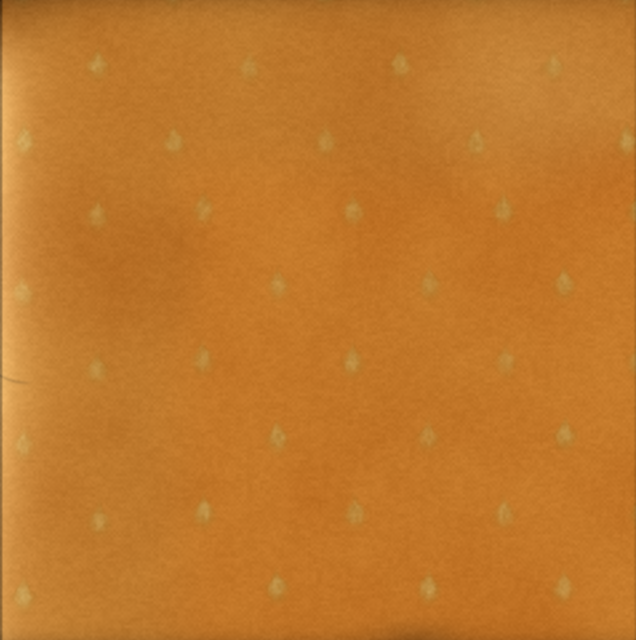
A Shadertoy shader for this pattern:

```glsl
float hash(vec2 p) {
    vec3 q = fract(p.xyx * 0.1031);
    q += dot(q, q.yzx + 33.33);
    return fract((q.x + q.y) * q.z);
}

float noise(vec2 p) {
    vec2 i = floor(p), f = fract(p);
    f = f * f * (3.0 - 2.0 * f);
    return mix(mix(hash(i), hash(i + vec2(1, 0)), f.x),
               mix(hash(i + vec2(0, 1)), hash(i + vec2(1, 1)), f.x), f.y);
}

float fbm(vec2 p) {
    float sum = 0.0, amp = 0.5;
    for (int i = 0; i < 4; i++) {
        sum += amp * noise(p);
        p = p * 2.03 + 17.1;
        amp *= 0.5;
    }
    return sum;
}

// Signed distance to an upright drop with its tip at the top
float dropDistance(vec2 q) {
    q.x /= mix(1.0, 0.35, smoothstep(-0.004, 0.026, q.y));
    return length(q * vec2(1.0, 0.7)) - 0.0145;
}

float glow(float x, float width) {
    return exp(-x * x / (width * width));
}

void mainImage(out vec4 fragColor, in vec2 fragCoord) {
    // Height is one unit; y runs downwards from the top edge
    vec2 p = fragCoord / iResolution.y;
    p.y = 1.0 - p.y;
    float right = iResolution.x / iResolution.y;

    // Ground cloth: warmer lower panel with cloudy blotches
    float clouds = fbm(p * 5.0 + 3.0);
    vec2 wander = p + 0.12 * (clouds - 0.47);
    float warm = smoothstep(0.22, 0.36, wander.x) * smoothstep(0.2, 0.34, wander.y);
    vec3 col = mix(vec3(0.735, 0.46, 0.165), vec3(0.758, 0.455, 0.15), warm);
    col += (clouds - 0.47) * vec3(0.08, 0.12, 0.09);
    col += vec3(0.03, 0.045, 0.05) * glow(length((p - vec2(0.84, 0.14)) * vec2(0.7, 1.0)), 0.12);
    col += vec3(0.01, 0.025, 0.02) * glow(length(p - vec2(0.66, 0.56)), 0.17);
    col -= vec3(0.02, 0.035, 0.025) * glow(length(p - vec2(0.97, 0.27)), 0.09);

    // The lattice slips sideways and up across two joins
    vec2 s = p;
    if (p.x > 0.234 && p.y > 0.267) {
        s += vec2(0.073, 0.0117);
        if (p.x > 0.836) s.x += 0.026;
    }

    // Staggered rows of small woven drops
    float row = floor((s.y - 0.1016) / 0.1181 + 0.5);
    float x = s.x - 0.1536 + 0.118 * mod(row, 2.0);
    float column = floor(x / 0.2362 + 0.5);
    vec2 cell = vec2(column, row) + 20.0;
    vec2 q = vec2(x - column * 0.2362, 0.1016 + row * 0.1181 - s.y);
    q += 0.005 * (vec2(hash(cell), hash(cell + 7.0)) - 0.5);
    q += 0.004 * (vec2(noise(p * 140.0), noise(p * 140.0 + 50.0)) - 0.5);
    float d = dropDistance(q);
    float strength = mix(0.55, 0.95, hash(cell + 31.0));
    float fringe = 1.0 - smoothstep(-0.003, 0.011, d);
    float body = 1.0 - smoothstep(-0.010, 0.003, d);
    vec3 thread = mix(vec3(0.72, 0.52, 0.22), vec3(0.78, 0.61, 0.32), noise(p * vec2(170.0, 120.0)));
    col = mix(col, vec3(0.69, 0.48, 0.17), 0.5 * fringe * strength);
    col = mix(col, thread, body * strength);

    // Sheen where the cloth turns at the left
    float sheen = exp(-p.x / 0.038) * smoothstep(0.0, 0.14, p.y);
    sheen *= 1.0 - 0.45 * smoothstep(0.55, 0.95, p.y);
    col += sheen * vec3(0.20, 0.25, 0.25);

    // Shaded edges, a dim spot at the foot and a short crease
    float shade = 0.18 * exp(-p.y / 0.022) * (1.0 - 0.4 * p.x);
    shade += 0.12 * exp(-(1.0 - p.y) / 0.012);
    shade += 0.10 * glow(length(p * vec2(0.7, 1.0)), 0.07);
    shade += 0.14 * glow(length((p - vec2(0.65, 1.0)) * vec2(0.4, 1.0)), 0.025);
    shade += 0.35 * (1.0 - smoothstep(0.001, 0.006, p.x));
    shade += 0.12 * (1.0 - smoothstep(0.0, 0.005, right - p.x));
    float crease = p.y - 0.598 + 7.0 * (p.x - 0.04) * (p.x - 0.04);
    shade += 0.12 * glow(crease, 0.003) * (1.0 - smoothstep(0.03, 0.055, p.x));
    col *= 1.0 - shade;

    // Fine weave and grain
    float grain = noise(p * 240.0) + noise(p * vec2(110.0, 190.0) + 9.0) - 1.0;
    col += 0.028 * grain * vec3(1.0, 0.9, 0.8);
    col += 0.004 * sin(p.x * 800.0) * sin(p.y * 700.0);

    fragColor = vec4(clamp(col, 0.0, 1.0), 1.0);
}
```
